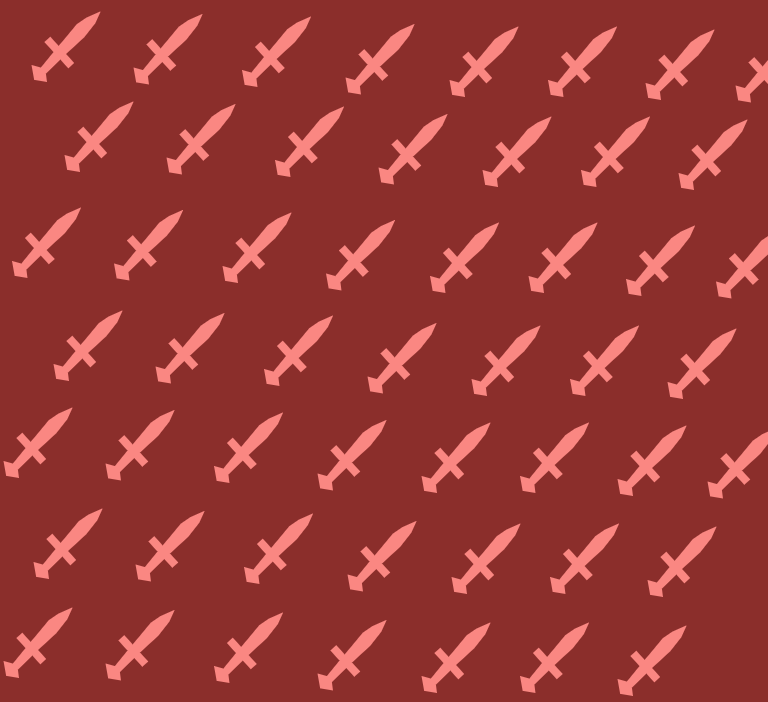
Write a Shadertoy shader that draws this pattern.

```glsl
// Staggered rows of small pink swords, tilted up to the right, on a dark red ground.

const vec3 GROUND = vec3(0.545, 0.180, 0.170);
const vec3 SWORD = vec3(0.980, 0.530, 0.510);

const float CANVAS_WIDTH = 768.0;   // design units across the canvas
const float THICKEN = 0.4;          // outward growth of the silhouette
const int ROWS = 7;
const int LONG_ROW = 8;
const int SHORT_ROW = 7;

// Guard: centre relative to the tip, direction, half length and half width
const vec2 GUARD_CENTRE = vec2(-40.7, 40.5);
const vec2 GUARD_AXIS = vec2(0.673, 0.740);
const vec2 GUARD_HALF = vec2(17.4, 3.6);

// Bounding circle of one sword, relative to the tip
const vec2 BOUND_CENTRE = vec2(-34.0, 35.0);
const float BOUND_RADIUS = 56.0;

// Tip of the first sword in each row (y points down)
const vec2 ROW_START[ROWS] = vec2[](
    vec2(100, 12), vec2(133, 102), vec2(80.5, 208), vec2(122, 311),
    vec2(72, 408), vec2(102, 509), vec2(72, 608));

// Uneven spacing and downward drift along every row
const vec2 COLUMN_SHIFT[LONG_ROW] = vec2[](
    vec2(0, 0), vec2(102, 2.5), vec2(210.5, 5), vec2(314, 12.5),
    vec2(418, 15), vec2(516.5, 15), vec2(614, 18), vec2(704, 20.5));

// Blade, grip and pommel, clockwise from the tip
const int CORNERS = 13;
const vec2 OUTLINE[CORNERS] = vec2[](
    vec2(0, 0), vec2(-5, 11), vec2(-16, 25), vec2(-34.5, 42),
    vec2(-54.5, 61.5), vec2(-53.5, 69.5), vec2(-65.5, 67.5), vec2(-68, 53.5),
    vec2(-59, 56), vec2(-43.5, 37), vec2(-35, 27), vec2(-23, 12.5),
    vec2(-13.5, 6));

// Signed distance to the closed outline
float outlineDistance(vec2 p) {
    float nearest = dot(p - OUTLINE[0], p - OUTLINE[0]);
    float side = 1.0;
    for (int i = 0; i < CORNERS; i++) {
        vec2 a = OUTLINE[i];
        vec2 b = OUTLINE[(i + CORNERS - 1) % CORNERS];
        vec2 edge = b - a;
        vec2 toP = p - a;
        vec2 away = toP - edge * clamp(dot(toP, edge) / dot(edge, edge), 0.0, 1.0);
        nearest = min(nearest, dot(away, away));
        bvec3 crossing = bvec3(p.y >= a.y, p.y < b.y, edge.x * toP.y > edge.y * toP.x);
        if (all(crossing) || !any(crossing)) side = -side;
    }
    return side * sqrt(nearest);
}

// Signed distance to the slanted cross guard
float guardDistance(vec2 p) {
    p -= GUARD_CENTRE;
    vec2 across = vec2(-GUARD_AXIS.y, GUARD_AXIS.x);
    vec2 d = abs(vec2(dot(p, GUARD_AXIS), dot(p, across))) - GUARD_HALF;
    return length(max(d, 0.0)) + min(max(d.x, d.y), 0.0);
}

float swordDistance(vec2 p) {
    return min(outlineDistance(p), guardDistance(p)) - THICKEN;
}

void mainImage(out vec4 fragColor, in vec2 fragCoord) {
    float pixel = CANVAS_WIDTH / iResolution.x;
    vec2 p = vec2(fragCoord.x, iResolution.y - fragCoord.y) * pixel;

    // Nearest sword over all rows; alternate rows run off the right side
    float d = BOUND_RADIUS;
    for (int row = 0; row < ROWS; row++) {
        bool isLong = row % 2 == 0 && row < ROWS - 1;
        int count = isLong ? LONG_ROW : SHORT_ROW;
        for (int column = 0; column < count; column++) {
            vec2 q = p - ROW_START[row] - COLUMN_SHIFT[column];
            if (distance(q, BOUND_CENTRE) < BOUND_RADIUS) d = min(d, swordDistance(q));
        }
    }

    float cover = clamp(0.5 - d / pixel, 0.0, 1.0);
    fragColor = vec4(mix(GROUND, SWORD, cover), 1.0);
}
```
